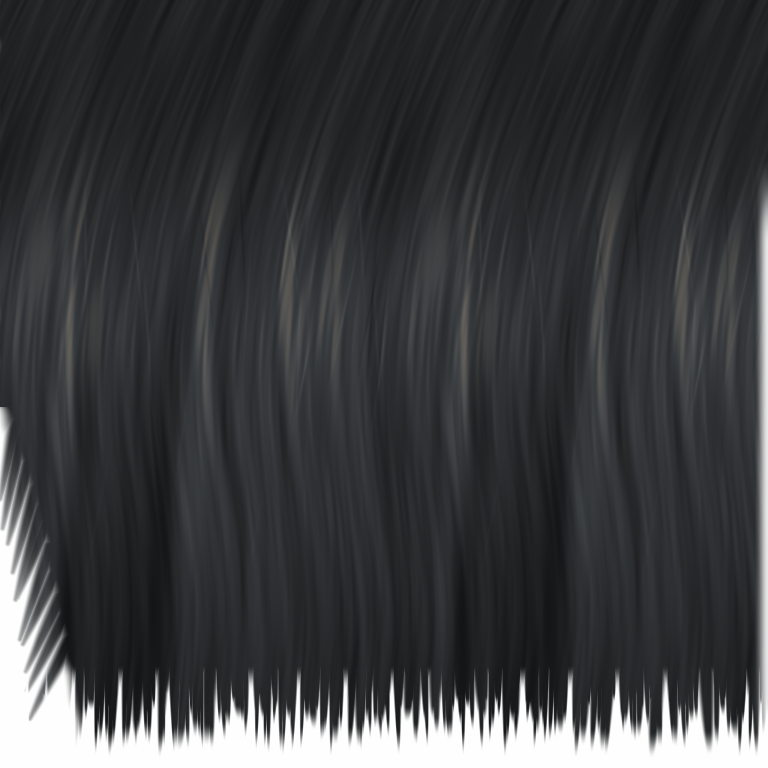
Write a WebGL 1 fragment shader that draws this texture.

```glsl
precision highp float;
// A curtain of dark, straight hair with a soft sheen band across its middle.
// Stretched periodic noise makes the strands, gaussian columns the locks,
// and tapered tufts cut the fringe and the ragged left side out of white.

uniform vec2 u_resolution;

const float TILE = 0.514;         // width after which the locks repeat
const float SHEEN_Y = 0.615;      // height of the sheen band
const float SHEEN_SIZE = 0.135;
const float FRINGE_TOP = 0.122;   // below this the hair splits into tufts
const float FRINGE_END = 0.012;
const float STRAND_CONTRAST = 0.60;
const vec3 HAIR_TINT = vec3(0.95, 1.0, 1.05);
const vec3 SHEEN_TINT = vec3(1.03, 1.0, 0.95);
const vec3 PAPER = vec3(0.995);

float hash(vec2 p) {
  return fract(sin(dot(p, vec2(127.1, 311.7))) * 43758.5453);
}

// Value noise that repeats along x after a whole number of cells
float strandNoise(vec2 p, float period) {
  vec2 i = floor(p);
  vec2 f = fract(p);
  f = f * f * (3.0 - 2.0 * f);
  float x0 = mod(i.x, period);
  float x1 = mod(i.x + 1.0, period);
  float low = mix(hash(vec2(x0, i.y)), hash(vec2(x1, i.y)), f.x);
  float high = mix(hash(vec2(x0, i.y + 1.0)), hash(vec2(x1, i.y + 1.0)), f.x);
  return mix(low, high, f.y);
}

float bell(float x, float size) {
  return exp(-x * x / (size * size));
}

// Gaussian column at a centre, repeated with the tile
float column(float x, float center, float size) {
  float d = mod(x - center + 0.5 * TILE, TILE) - 0.5 * TILE;
  return bell(d, size);
}

// Strand texture around zero, leaning to the right near the roots
float strands(vec2 p) {
  float rise = max(p.y - 0.68, 0.0);
  float x = (p.x - 0.9 * rise * rise - 0.015 * sin(p.y * 9.0)) / TILE;
  float n = 0.30 * strandNoise(vec2(x * 22.0, p.y * 3.0), 22.0);
  n += 0.32 * strandNoise(vec2(x * 58.0 + p.y * 2.0, p.y * 5.0 + 7.0), 58.0);
  n += 0.24 * strandNoise(vec2(x * 120.0 - p.y * 7.0, p.y * 9.0 + 31.0), 120.0);
  n += 0.14 * strandNoise(vec2(x * 90.0 - p.y * 18.0, p.y * 7.0 + 53.0), 90.0);
  return n - 0.5;
}

// Single loose hairs: positive are lit, negative are shadowed
float looseHairs(vec2 p) {
  float sum = 0.0;
  for (int k = 0; k < 36; k++) {
    float id = float(k);
    float cy = mix(0.2, 0.72, hash(vec2(id, 3.1)));
    float slope = (hash(vec2(id, 5.7)) - 0.4) * 0.36;
    float dy = p.y - cy;
    float x = hash(vec2(id, 1.3)) * TILE + slope * dy + 0.4 * slope * dy * dy;
    float tone = hash(vec2(id, 9.2)) < 0.6 ? 1.0 : -0.8;
    sum += tone * column(p.x, x, 0.0018) * bell(dy, 0.075);
  }
  return sum;
}

// Tapered tufts hanging from the lower edge
float fringe(vec2 p) {
  float cover = smoothstep(FRINGE_TOP - 0.022, FRINGE_TOP + 0.012, p.y);
  for (int k = 0; k < 4; k++) {
    float layer = float(k);
    float count = 31.0 + 17.0 * layer;
    float x = p.x * count + layer * 0.37 + (p.y - FRINGE_TOP) * 2.5 * sin(p.x * 21.0 + layer);
    float cell = floor(x);
    float tip = mix(FRINGE_END, 0.085, hash(vec2(cell, layer + 17.0)));
    float center = 0.5 + 0.25 * (hash(vec2(cell, layer + 41.0)) - 0.5);
    float grow = clamp((p.y - tip) / (FRINGE_TOP + 0.01 - tip), 0.0, 1.0);
    float wide = 0.40 * pow(grow, 0.8);
    float tuft = 1.0 - smoothstep(wide * 0.45, wide + 0.09, abs(fract(x) - center));
    cover = max(cover, tuft * smoothstep(0.0, 0.3, grow));
  }
  return cover;
}

float leftEdge(float y) {
  float drop = clamp((0.47 - y) / 0.37, 0.0, 1.2);
  return 0.092 * pow(drop, 0.75) - 0.012 * step(0.47, y);
}

// Left outline with locks that sweep down and outward
float leftSide(vec2 p) {
  float wobble = 0.010 * (strandNoise(vec2(p.x * 25.0, p.y * 34.0), 999.0) - 0.5);
  float edge = leftEdge(p.y) + wobble;
  float cover = smoothstep(-0.010, 0.012, p.x - edge);
  for (int k = 0; k < 11; k++) {
    float id = float(k);
    float rootY = 0.45 - 0.029 * id + 0.012 * hash(vec2(id, 71.0));
    vec2 root = vec2(leftEdge(rootY) + 0.012, rootY);
    vec2 reach = vec2(-0.022 - 0.003 * id, -0.095 - 0.035 * hash(vec2(id, 83.0)));
    float t = clamp(dot(p - root, reach) / dot(reach, reach), 0.0, 1.0);
    float wide = 0.013 * (1.0 - t);
    float lock = 1.0 - smoothstep(wide * 0.3, wide + 0.005, length(p - root - reach * t));
    cover = max(cover, lock * (1.0 - 0.6 * t * t));
  }
  return cover;
}

void main() {
  vec2 p = gl_FragCoord.xy / u_resolution;

  // Overall light, darker toward roots and ends
  float sheen = bell(p.y - SHEEN_Y, SHEEN_SIZE);
  float body = bell(p.y - 0.42, 0.24);
  float light = 0.132 + 0.052 * sheen + 0.040 * body;

  // Locks
  float x = p.x - 0.07 * (p.y - 0.55);
  float below = 1.0 - smoothstep(0.55, 0.78, p.y);
  float lit = column(x, 0.088, 0.014) + column(x, 0.265, 0.025) + 0.45 * column(x, 0.40, 0.07);
  float shade = column(x, 0.228, 0.018) + 0.7 * column(x, 0.117, 0.016);
  shade += 0.6 * column(x, 0.17, 0.05) * (1.0 - smoothstep(0.25, 0.55, p.y));
  light *= 1.0 + below * (0.20 * lit - 0.30 * shade);

  // Strands and loose hairs
  float grain = strands(p);
  light *= 1.0 + STRAND_CONTRAST * 1.7 * grain;
  float glint = sheen * (0.5 + lit) * smoothstep(0.03, 0.28, grain);
  light += 0.07 * glint + 0.035 * looseHairs(p) * (0.35 + sheen);
  vec3 hair = max(light, 0.06) * mix(HAIR_TINT, SHEEN_TINT, clamp(glint, 0.0, 1.0));

  // Cut the outline out of the paper
  float rightFade = smoothstep(0.982, 1.0, p.x) * (1.0 - smoothstep(0.68, 0.80, p.y));
  float cover = fringe(p) * leftSide(p) * (1.0 - 0.9 * rightFade);
  gl_FragColor = vec4(mix(PAPER, hair, clamp(cover, 0.0, 1.0)), 1.0);
}
```
